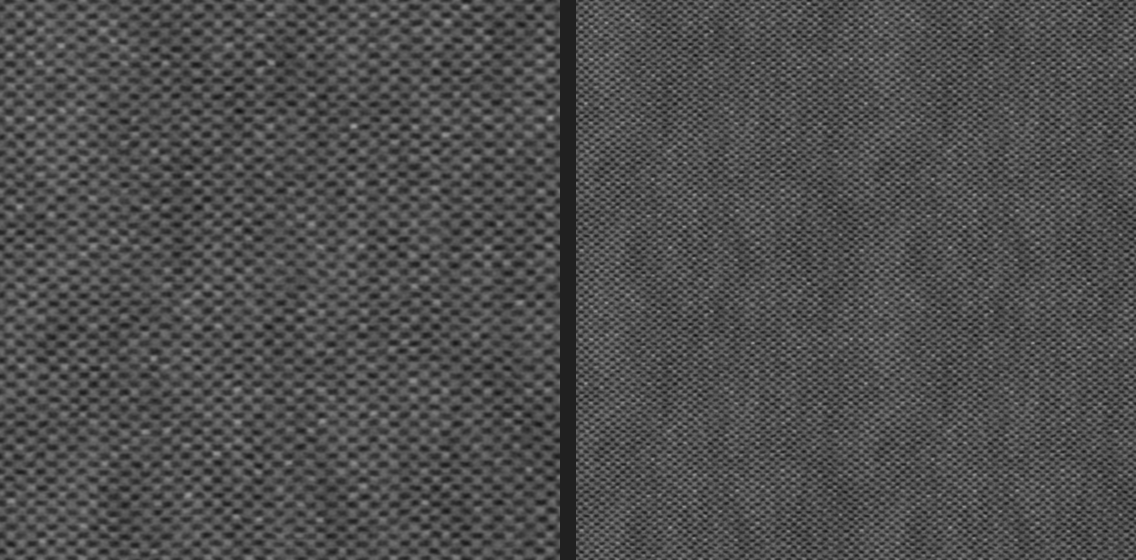
Left: one tile. Right: repeated 2 by 2.
A three.js fragment shader for this texture:

```glsl
// Charcoal plain-weave cloth: 27 by 35 staggered pairs of thread crossings.
// Two half-shifted lattices of soft raised knots and dark flat gaps are summed,
// then varied per crossing and per thread, with wrapping gradient noise on top.
varying vec2 vUv;

const vec2 REPEATS = vec2(27.0, 35.0);

vec2 wrapCell(vec2 cell, vec2 period) {
  return floor(mod(cell + 0.5, period));
}

vec2 hash2(vec2 p) {
  vec3 q = fract(p.xyx * vec3(0.1031, 0.1030, 0.0973));
  q += dot(q, q.yzx + 33.33);
  return fract((q.xx + q.yz) * q.zy);
}

float gradientDot(vec2 cell, vec2 offset, vec2 period) {
  float angle = 6.28318 * hash2(wrapCell(cell, period) + period * 0.37).x;
  return dot(vec2(cos(angle), sin(angle)), offset);
}

// Gradient noise, about -0.7 to 0.7, repeating once across the canvas
float noise(vec2 uv, vec2 period) {
  vec2 p = uv * period;
  vec2 i = floor(p);
  vec2 f = p - i;
  vec2 u = f * f * f * (f * (f * 6.0 - 15.0) + 10.0);
  vec2 e = vec2(1.0, 0.0);
  float low = mix(gradientDot(i, f, period), gradientDot(i + e, f - e, period), u.x);
  float high = mix(gradientDot(i + e.yx, f - e.yx, period),
                   gradientDot(i + 1.0, f - 1.0, period), u.x);
  return mix(low, high, u.y);
}

// Soft rounded box: 1 at its centre, 0 at its rim
float softSpot(vec2 p, vec2 radius) {
  vec2 q = abs(p / radius);
  float reach = pow(dot(q * q, q) + 0.00001, 0.3333);
  return 1.0 - smoothstep(0.08, 1.0, reach);
}

void main() {
  // Threads wander slightly
  vec2 wander = vec2(noise(vUv, vec2(5.0, 7.0)), noise(vUv, vec2(6.0, 5.0)));
  wander += 0.8 * vec2(noise(vUv, vec2(23.0, 31.0)), noise(vUv, vec2(29.0, 19.0)));
  vec2 weave = vUv * REPEATS + 0.18 * wander;

  float tone = 0.289;
  for (int k = 0; k < 2; k++) {
    float shift = float(k);

    // Raised knots, with a small highlight that now and then glints
    vec2 p = weave + 0.5 * shift;
    vec2 cell = wrapCell(floor(p), REPEATS);
    vec2 rnd = hash2(cell + 61.0 * shift + 3.0);
    vec2 rnd2 = hash2(cell + 83.0 * shift + 171.0);
    float threadTone = hash2(vec2(cell.x, 211.0 + shift)).x - 0.5;
    vec2 local = fract(p) - 0.5 - 0.07 * (rnd - 0.5);
    float strength = 0.105 + 0.05 * (rnd2.x - 0.5) + 0.05 * threadTone;
    tone += strength * softSpot(local, vec2(0.43, 0.46));
    float glint = 0.02 + 0.10 * pow(rnd.y, 4.0) + 0.18 * pow(rnd2.y, 28.0);
    tone += glint * softSpot(local - vec2(0.0, 0.10), vec2(0.30, 0.25));

    // Dark flat gaps between the knots of one column
    p.y += 0.5;
    cell = wrapCell(floor(p), REPEATS);
    rnd = hash2(cell + 47.0 * shift + 97.0);
    local = fract(p) - 0.5 - 0.05 * (rnd - 0.5);
    tone -= (0.085 + 0.06 * rnd.x) * softSpot(local, vec2(0.46, 0.29));
  }

  // Broad shading, uneven yarn and fine fibre grain
  tone += 0.036 * noise(vUv, vec2(4.0, 3.0));
  tone += 0.026 * noise(vUv, vec2(11.0, 9.0));
  tone += 0.036 * noise(vUv, vec2(27.0, 6.0));
  tone += 0.055 * noise(vUv, vec2(61.0, 73.0));
  tone += 0.045 * noise(vUv, vec2(137.0, 163.0));

  gl_FragColor = vec4(vec3(clamp(tone, 0.0, 1.0)), 1.0);
}
```
